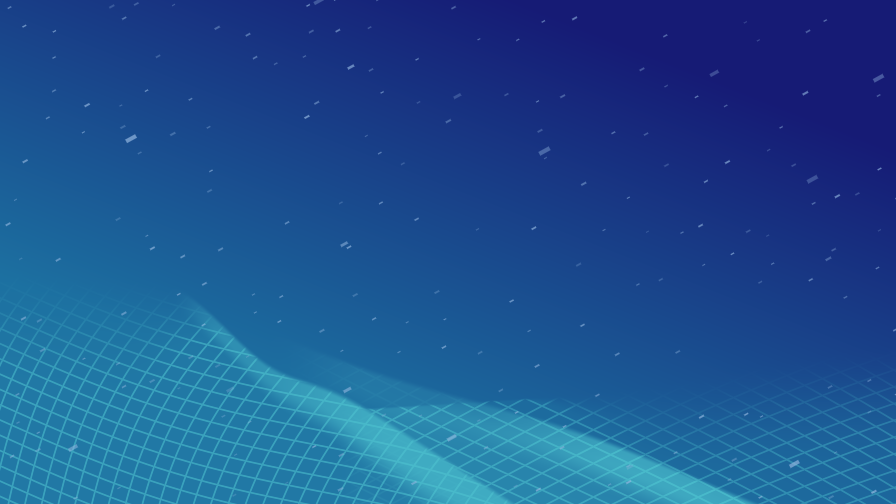
Reproduce this background procedurally as a Shadertoy shader.

```glsl
// Draws wave-like wire meshes with glowing folds under a blue sky of drifting dashes.

const vec3 NAVY = vec3(0.085, 0.105, 0.46);
const vec3 TEAL = vec3(0.11, 0.44, 0.63);
const vec3 MESH_COLOR = vec3(0.29, 0.74, 0.80);
const vec3 DASH_COLOR = vec3(0.58, 0.72, 0.88);
const float SKY_LOW = 0.45;      // diagonal position where the sky is teal
const float SKY_HIGH = 1.40;     // diagonal position where it is navy
const float LINE_WIDTH = 0.0030; // in canvas heights
const float DASH_TILT = 0.50;    // radians

float hash(vec2 p) {
    return fract(sin(dot(p, vec2(127.1, 311.7))) * 43758.5453);
}

// Upper outlines of the sheets; x runs from 0 to 1 across the canvas
float leftRidge(float x) {
    float slope = 0.42 - 1.15 * (x - 0.21);
    float bend = (x - 0.30) / 0.06;
    slope -= 0.04 * exp(-bend * bend);
    float plateau = 0.47 - 0.16 * x;
    float h = clamp(0.5 + (plateau - slope) / 0.06, 0.0, 1.0);
    return mix(plateau, slope, h) - 0.03 * h * (1.0 - h);
}

float middleRidge(float x) {
    return 0.333 - 0.625 * (x - 0.325) + 0.012 * sin(12.0 * (x - 0.53));
}

float rightRidge(float x) {
    return 0.19 + 0.11 * (x - 0.40) + 0.06 * smoothstep(0.62, 1.0, x);
}

// Smooth lines at every whole step of a warped coordinate
float lines(float q) {
    float slope = length(vec2(dFdx(q), dFdy(q)));
    float pixels = abs(fract(q) - 0.5) / max(slope, 1e-4);
    float halfWidth = 0.5 * LINE_WIDTH * iResolution.y;
    return 1.0 - smoothstep(halfWidth - 0.5, halfWidth + 0.7, pixels);
}

float mesh(vec2 q) {
    return max(lines(q.x), lines(q.y));
}

// Glow that starts at a ridge and fades with depth below it
float fold(float depth, float thickness) {
    return smoothstep(-0.004, 0.010, depth)
         * (1.0 - smoothstep(0.45 * thickness, 1.25 * thickness, depth));
}

// One tilted dash in some of the cells of a jittered grid
float dashes(vec2 p, float cell, float chance, vec2 halfSize, float seed) {
    vec2 id = floor(p / cell);
    vec2 key = id + seed;
    vec2 jitter = 0.15 + 0.7 * vec2(hash(key), hash(key + 17.3));
    vec2 d = p - (id + jitter) * cell;
    float c = cos(DASH_TILT), s = sin(DASH_TILT);
    d = vec2(c * d.x + s * d.y, c * d.y - s * d.x);
    vec2 size = halfSize * mix(0.6, 1.25, hash(key + 41.9));
    vec2 edge = abs(d) - size;
    float dist = max(edge.x, edge.y);
    float soft = 0.7 / iResolution.y;
    float shape = 1.0 - smoothstep(-soft, soft, dist);
    float shown = step(hash(key + 73.1), chance);
    return shape * shown * mix(0.25, 0.7, hash(key + 97.7));
}

void mainImage(out vec4 fragColor, in vec2 fragCoord) {
    vec2 uv = fragCoord / iResolution.xy;
    vec2 p = fragCoord / iResolution.y;

    // Diagonal sky
    float diagonal = uv.y + 0.7 * uv.x;
    vec3 color = mix(TEAL, NAVY, clamp((diagonal - SKY_LOW) / (SKY_HIGH - SKY_LOW), 0.0, 1.0));

    float leftDepth = leftRidge(uv.x) - uv.y;
    float middleDepth = middleRidge(uv.x) - uv.y;
    float rightDepth = rightRidge(uv.x) - uv.y;

    // Right sheet: sharp rim on the left, fading into the sky on the right
    vec2 rightGrid = vec2(30.0 * (p.y + 0.55 * p.x + 0.03 * sin(3.0 * p.x)),
                          30.0 * (p.y - 0.42 * p.x + 0.05 * sin(2.5 * p.x + 1.0)));
    float rightLines = mesh(rightGrid);
    float rightFade = mix(0.006, 0.22, smoothstep(0.58, 0.80, uv.x));
    float rightMask = smoothstep(0.0, rightFade, rightDepth) * smoothstep(0.37, 0.41, uv.x);
    float underFold = smoothstep(0.0, 0.06, middleDepth);
    color = mix(color, TEAL, 0.45 * rightMask);
    color = mix(color, MESH_COLOR, rightMask * (0.03 + 0.24 * underFold + 0.42 * rightLines));

    // Middle fold: a faint wing that brightens to the lower right
    float wing = smoothstep(0.30, 0.42, uv.x) * 0.20 + smoothstep(0.48, 0.72, uv.x) * 0.60;
    float middleGlow = fold(middleDepth, 0.085) * wing;
    color = mix(color, MESH_COLOR, middleGlow * (0.85 + 0.30 * rightLines));

    // Left sheet in front
    vec2 leftGrid = vec2(33.0 * (p.y + 0.32 * p.x + 0.025 * sin(5.0 * p.x)),
                         27.0 * (p.x - 0.55 * p.y + 0.06 * sin(5.0 * p.y + 2.0 * p.x)));
    float leftLines = mesh(leftGrid);
    float leftFade = mix(0.24, 0.012, smoothstep(0.14, 0.27, uv.x));
    float leftMask = smoothstep(0.0, leftFade, leftDepth);
    color = mix(color, TEAL, 0.75 * leftMask);
    color = mix(color, MESH_COLOR, leftMask * (0.10 + 0.55 * leftLines));
    float leftGlow = fold(leftDepth, mix(0.05, 0.12, smoothstep(0.24, 0.50, uv.x)));
    leftGlow *= smoothstep(0.19, 0.25, uv.x) * mix(0.40, 0.85, smoothstep(0.25, 0.44, uv.x));
    color = mix(color, MESH_COLOR, leftGlow * (0.85 + 0.15 * leftLines));

    // Drifting dashes, small and large
    float dash = dashes(p, 0.065, 0.45, vec2(0.0045, 0.0016), 3.0);
    dash = max(dash, dashes(p, 0.19, 0.40, vec2(0.0095, 0.0034), 11.0));
    color = mix(color, DASH_COLOR, dash);

    fragColor = vec4(color, 1.0);
}
```
